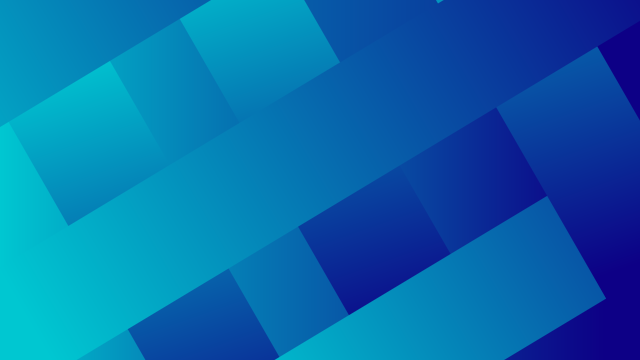
A Shadertoy shader for this background:

```glsl
// Diagonal bands of overlapping blocks, shaded from cyan to deep indigo.

// Lays a new tone over the old one where the signed edge distance is positive.
float cover(float tone, float next, float edge) {
    float soft = 0.8 / iResolution.y;
    return mix(tone, next, smoothstep(-soft, soft, edge));
}

void mainImage(out vec4 fragColor, in vec2 fragCoord) {
    vec2 p = fragCoord / iResolution.y;
    float depth = 1.0 - p.y;

    // Slanted axes: along the bands, across them, and a tilted downward fade
    float along = p.x - 0.575 * depth;
    float across = depth + 0.602 * p.x;
    float fall = depth + 0.35 * p.x;

    // Upper band: blocks alternate between sideways and downward fades
    float upper = 0.69 * p.x;
    upper = cover(upper, 0.78 * fall - 0.175, along + 0.171);
    upper = cover(upper, 0.67 * p.x - 0.008, along - 0.208);
    upper = cover(upper, 0.78 * fall - 0.035, along - 0.469);
    upper = cover(upper, 0.39 * p.x + 0.206, along - 0.845);
    upper = cover(upper, 0.25, along - 1.211);

    // Lower band shares the same dividers in darker tones
    float lower = 0.78 * p.x - 0.01;
    lower = cover(lower, 0.78 * fall - 0.247, along + 0.171);
    lower = cover(lower, 0.60 * p.x - 0.019, along - 0.206);
    lower = cover(lower, 0.73 * fall + 0.02, along - 0.466);
    lower = cover(lower, 0.73 * p.x - 0.185, along - 0.846);

    // Bottom bar, the shade beneath it, and the panels on the right
    lower = cover(lower, 0.475 * along - 0.005, across - 1.459);
    lower = cover(lower, 0.56 * p.x + 0.06, across - 1.843);
    lower = cover(lower, 0.69 * fall + 0.067, along - 1.207);
    lower = cover(lower, 1.0, along - 1.585);

    // Stack the bands from the top left corner downward
    float tone = 0.27 + 0.43 * along;
    tone = cover(tone, upper, across - 0.353);
    tone = cover(tone, 0.18 + 0.415 * along, across - 0.742);
    tone = cover(tone, lower, across - 1.128);

    vec3 cyan = vec3(0.0, 0.78, 0.82);
    vec3 indigo = vec3(0.05, 0.0, 0.525);
    fragColor = vec4(mix(cyan, indigo, clamp(tone, 0.0, 1.0)), 1.0);
}
```
